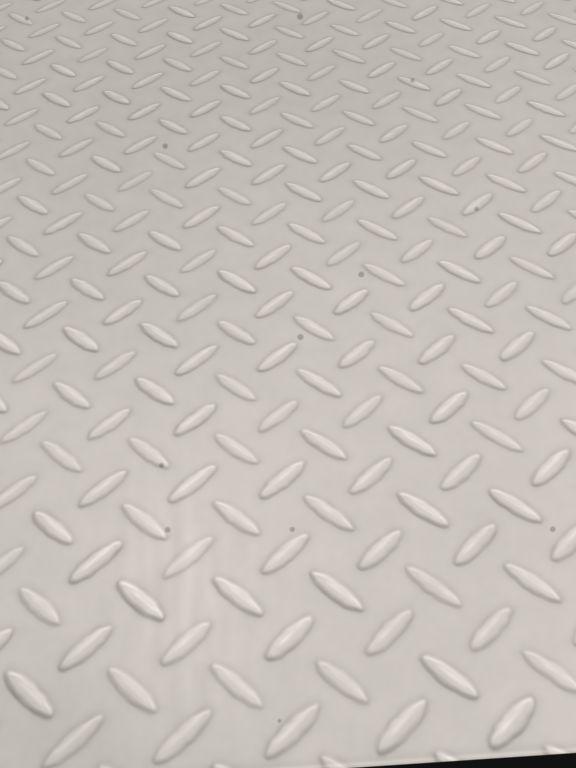
A Shadertoy shader for this texture:

```glsl
// Pale painted tread plate seen at a slant: two interleaved lattices of raised lugs.
// Each pixel is projected back onto the plate, where a height field of ellipses
// is lit by its slope; gradient noise adds uneven paint, glare and worn outlines.

#define ORIGIN vec2(0.130, 0.045)      // first lug, in canvas widths
#define COLUMN_STEP vec2(0.1892, 0.0087)
#define ROW_STEP vec2(0.0288, 0.1816)
#define RECESSION 0.072                // shrinking per row
#define LUG_SIZE vec2(0.335, 0.098)    // half length and half width, in cells
#define LIGHT_DIR vec2(0.35, 0.94)
#define SLOPE_CONTRAST 0.085
#define RIM_SHADE 0.065
#define GLINT 0.085
#define WEAR 0.018
#define PAINT_TINT vec3(1.0, 0.975, 0.937)

vec2 hash2(vec2 p) {
    vec3 a = fract(p.xyx * vec3(0.1031, 0.1030, 0.0973));
    a += dot(a, a.yzx + 33.33);
    return fract((a.xx + a.yz) * a.zy);
}

float cornerSlope(vec2 cell, vec2 offset) {
    return dot(hash2(cell) * 2.0 - 1.0, offset);
}

float gradientNoise(vec2 p) {
    vec2 i = floor(p), f = p - i;
    vec2 u = f * f * f * (f * (f * 6.0 - 15.0) + 10.0);
    vec2 x = vec2(1, 0), y = vec2(0, 1);
    return mix(mix(cornerSlope(i, f), cornerSlope(i + x, f - x), u.x),
               mix(cornerSlope(i + y, f - y), cornerSlope(i + 1.0, f - 1.0), u.x), u.y);
}

float cross2(vec2 a, vec2 b) { return a.x * b.y - a.y * b.x; }

// Inverse perspective: canvas point to (column, row) on the plate
vec2 toPlate(vec2 p) {
    vec2 rowDir = ROW_STEP - RECESSION * p;
    vec2 r = p - ORIGIN;
    return vec2(cross2(r, rowDir), cross2(COLUMN_STEP, r)) / cross2(COLUMN_STEP, rowDir);
}

// Distance to the nearest lug leaning right (lean = 1) or left (lean = -1);
// yz hold the position along and across it, w a random value per lug
vec4 lug(vec2 q, float lean) {
    vec2 e = q - (lean > 0.0 ? 0.0 : 0.5);
    vec2 cell = floor(e + 0.5);
    vec2 rnd = hash2(cell + 40.0 + 17.0 * lean);
    e -= cell + (rnd - 0.5) * 0.03;
    vec2 a = vec2(e.x + lean * e.y, e.y - lean * e.x) * 0.7071;
    vec2 size = LUG_SIZE * (0.95 + 0.1 * rnd.yx);
    float k = length(a / size);
    float d = k * (k - 1.0) / max(length(a / (size * size)), 0.001);
    return vec4(d, a / size, rnd.x);
}

vec4 nearestLug(vec2 q) {
    vec4 a = lug(q, 1.0), b = lug(q, -1.0);
    vec4 n = a.x < b.x ? a : b;
    n.x += WEAR * gradientNoise(q * 8.0);
    return n;
}

float relief(vec2 q) { return smoothstep(0.025, -0.06, nearestLug(q).x); }

// Sparse dark flecks of dirt
float specks(vec2 p) {
    vec2 g = p * 9.0, cell = floor(g);
    vec2 rnd = hash2(cell + 7.0);
    float radius = 0.02 + 0.03 * rnd.y;
    float d = length(g - cell - 0.25 - 0.5 * rnd.yx);
    return step(0.91, rnd.x) * smoothstep(radius + 0.02, radius - 0.02, d);
}

void mainImage(out vec4 fragColor, in vec2 fragCoord) {
    vec2 p = fragCoord / iResolution.x;
    vec2 q = toPlate(p);
    float pixel = 1.0 / iResolution.x;

    // Broad light over the plate, dimmer far away and at the near left corner
    float tone = mix(0.795, 0.735, smoothstep(0.55, 1.35, p.y));
    tone += 0.025 * (p.x - 0.5) - 0.03 * smoothstep(0.25, 0.0, p.y) * (1.0 - p.x);
    tone += 0.025 * gradientNoise(p * 3.0) + 0.018 * gradientNoise(q * 2.3);
    tone += 0.010 * gradientNoise(p * 60.0);

    // Streaky glare on the near part
    vec2 glareArea = (p - vec2(0.31, 0.30)) / vec2(0.13, 0.2);
    float streak = 0.5 + gradientNoise(p * vec2(38.0, 9.0));
    tone += 0.06 * streak * exp(-dot(glareArea, glareArea));

    // Lugs: slope light, dark outline, soft contact shade and glint
    vec4 n = nearestLug(q);
    vec2 h = vec2(0.015, 0.0);
    vec2 slope = vec2(relief(q + h.xy) - relief(q - h.xy),
                      relief(q + h.yx) - relief(q - h.yx)) / (2.0 * h.x);
    float strength = (0.7 + 0.5 * n.w) * mix(1.1, 0.8, smoothstep(0.2, 1.3, p.y));
    float patchy = 0.8 + 0.7 * gradientNoise(q * 5.0 + 3.0);
    float rim = exp(-pow((n.x - 0.004) / 0.022, 2.0));
    float crown = smoothstep(0.0, -0.05, n.x);
    float glint = exp(-pow((n.z - 0.25) / 0.28, 2.0)) * smoothstep(1.0, 0.3, abs(n.y - 0.1));
    tone -= strength * SLOPE_CONTRAST * dot(slope, LIGHT_DIR) / 18.0;
    tone -= strength * patchy * RIM_SHADE * rim;
    tone -= 0.02 * smoothstep(0.10, 0.0, n.x) * (1.0 - crown);
    tone += crown * (0.012 + GLINT * strength * patchy * glint);
    tone -= 0.16 * specks(p);

    // Near edge of the plate: shaded bend, pale lip, dark gap below
    float edge = p.y - 0.067 * (p.x - 0.61);
    tone -= 0.05 * smoothstep(0.03, 0.0, edge);
    tone += 0.07 * exp(-pow((edge - 0.006) / 0.004, 2.0));
    vec3 color = tone * PAINT_TINT;
    color = mix(vec3(0.07), color, smoothstep(-pixel, pixel, edge));
    fragColor = vec4(clamp(color, 0.0, 1.0), 1.0);
}
```
